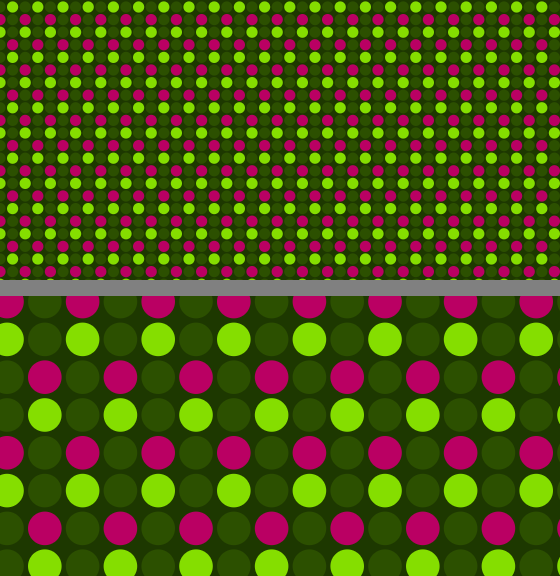
Top, the full canvas; bottom, a detail of the centre.
Give the GLSL for this pattern, as a Shadertoy shader.

```glsl
// Polka dots on a square grid: rows alternate between lime and magenta,
// with every second dot muted and the bright ones shifted in pairs of rows.
// Each cell holds one disc, drawn from its distance function.

#define ROWS 22.222                     // grid cells per canvas height
#define GRID_OFFSET vec2(0.0, 0.667)    // centre of the first dot, in cells
#define DOT_RADIUS 0.444                // in cells
#define GROUND vec3(0.115, 0.218, 0.0)
#define MUTED vec3(0.172, 0.312, 0.0)
#define LIME vec3(0.52, 0.87, 0.0)
#define MAGENTA vec3(0.73, 0.0, 0.39)

// Colour of the dot at a grid index (column, row)
vec3 dotColour(vec2 index) {
    float pairShift = floor((index.y + 1.0) * 0.5);
    bool isBright = mod(index.x + pairShift, 2.0) < 0.5;
    bool isLimeRow = mod(index.y, 2.0) > 0.5;
    return isBright ? (isLimeRow ? LIME : MAGENTA) : MUTED;
}

float discDistance(vec2 p, float radius) {
    return length(p) - radius;
}

void mainImage(out vec4 fragColor, in vec2 fragCoord) {
    // Square cells, with dot centres on whole numbers
    vec2 grid = fragCoord / iResolution.y * ROWS - GRID_OFFSET;
    vec2 index = floor(grid + 0.5);
    vec2 local = grid - index;

    // Edge smoothed over one pixel
    float pixel = ROWS / iResolution.y;
    float d = discDistance(local, DOT_RADIUS);
    float coverage = clamp(0.5 - d / pixel, 0.0, 1.0);

    fragColor = vec4(mix(GROUND, dotColour(index), coverage), 1.0);
}
```
